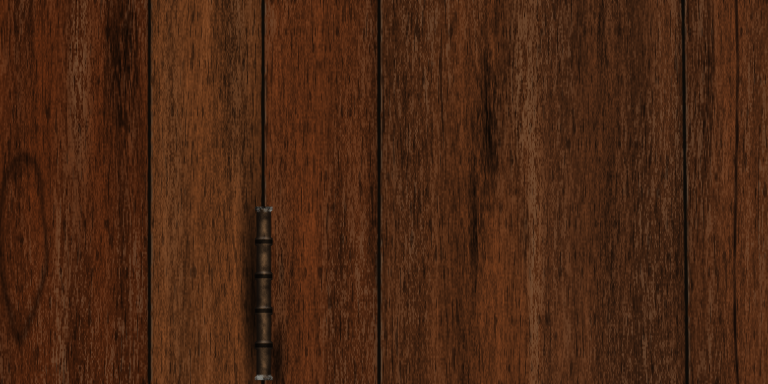
A Shadertoy shader for this texture:

```glsl
// Weathered red-brown door planks with dark vertical seams and a metal barrel hinge.
// Stretched value noise makes the grain; soft ellipses place stains and worn streaks;
// the hinge is a shaded cylinder whose knuckles repeat with fract.

float hash(vec2 p) {
    vec3 q = fract(vec3(p.xyx) * 0.1031);
    q += dot(q, q.yzx + 33.33);
    return fract((q.x + q.y) * q.z);
}

float noise(vec2 p) {
    vec2 i = floor(p), f = fract(p);
    f = f * f * (3.0 - 2.0 * f);
    return mix(mix(hash(i), hash(i + vec2(1, 0)), f.x),
               mix(hash(i + vec2(0, 1)), hash(i + vec2(1, 1)), f.x), f.y);
}

float fbm(vec2 p) {
    float sum = 0.0, amp = 0.5;
    for (int i = 0; i < 4; i++) {
        sum += amp * noise(p);
        p = p * 2.03 + 17.3;
        amp *= 0.5;
    }
    return sum / 0.94;
}

// Soft elliptical spot
float spot(vec2 p, vec2 center, vec2 radius) {
    vec2 q = (p - center) / radius;
    return exp(-dot(q, q));
}

// Antialiased vertical line
float line(float d, float halfWidth, float px) {
    return 1.0 - smoothstep(halfWidth - px, halfWidth + px, abs(d));
}

vec3 wood(vec2 p, float px) {
    // Plank tints, left to right; the fifth starts at a faint joint
    float seams[4] = float[4](0.389, 0.685, 0.987, 1.784);
    vec3 tint = vec3(0.265, 0.120, 0.047);
    tint = mix(tint, vec3(0.325, 0.178, 0.085), step(seams[0], p.x));
    tint = mix(tint, vec3(0.300, 0.148, 0.066), step(seams[1], p.x));
    tint = mix(tint, vec3(0.295, 0.155, 0.074), step(seams[2], p.x));
    tint = mix(tint, vec3(0.272, 0.148, 0.076), smoothstep(1.405, 1.415, p.x));
    tint = mix(tint, vec3(0.285, 0.150, 0.074), step(seams[3], p.x));

    // Grain, from broad bands down to hair-thin fibres and fine specks
    vec2 g = p + vec2(0.012 * (noise(p * vec2(4.0, 2.5)) - 0.5), 0.0);
    float bands = fbm(g * vec2(15.0, 1.0));
    float fibres = fbm(g * vec2(60.0, 2.0) + 40.0);
    float hairs = noise(g * vec2(210.0, 14.0) + 5.0);
    float pores = noise(g * vec2(310.0, 50.0) + 31.0);
    float specks = noise(p * vec2(390.0, 170.0) + 9.0);
    float grain = 0.60 * (bands - 0.5) + 0.38 * (fibres - 0.5) + 0.20 * (hairs - 0.5)
                + 0.34 * (pores - 0.5) + 0.34 * (specks - 0.5);
    vec3 col = tint * max(1.02 + grain, 0.25);

    // Dry greyish flecks, gathered in drifts, and thin dark pores
    float fleck = 0.25 * fibres + 0.25 * hairs + 0.25 * pores + 0.25 * specks;
    float drift = smoothstep(0.30, 0.70, fbm(p * vec2(9.0, 1.5) + 63.0));
    col = mix(col, vec3(0.39, 0.275, 0.19), 0.65 * drift * smoothstep(0.47, 0.72, fleck));
    col *= 1.0 - 0.36 * smoothstep(0.72, 0.92, noise(g * vec2(250.0, 24.0) + 71.0));

    // Worn pale streaks, broken up by the flecks
    float worn = spot(p, vec2(0.205, 0.85), vec2(0.030, 0.33))
               + 0.7 * spot(p, vec2(0.160, 0.30), vec2(0.020, 0.30))
               + 0.5 * spot(p, vec2(0.450, 0.55), vec2(0.035, 0.40))
               + 0.4 * spot(p, vec2(0.620, 0.75), vec2(0.030, 0.30))
               + spot(p, vec2(1.360, 0.78), vec2(0.035, 0.35))
               + spot(p, vec2(1.393, 0.25), vec2(0.018, 0.45))
               + 0.5 * spot(p, vec2(0.725, 0.30), vec2(0.025, 0.25));
    col = mix(col, vec3(0.43, 0.30, 0.20), 0.78 * min(worn, 1.0) * smoothstep(0.33, 0.65, fleck));

    // Dark stains
    float stain = spot(p, vec2(0.325, 0.82), vec2(0.045, 0.24))
                + spot(p, vec2(1.275, 0.70), vec2(0.032, 0.20))
                + 0.8 * spot(p, vec2(1.235, 0.40), vec2(0.022, 0.13))
                + 0.7 * spot(p, vec2(1.370, 0.40), vec2(0.012, 0.10))
                + 0.7 * spot(p, vec2(1.845, 0.65), vec2(0.030, 0.25))
                + 0.5 * spot(p, vec2(0.010, 0.95), vec2(0.080, 0.15));
    col *= 1.0 - 0.75 * min(stain, 1.0) * (1.0 - smoothstep(0.30, 0.80, 0.7 * fibres + 0.3 * pores));

    // Knot outline on the left plank
    vec2 k = (p - vec2(0.058, 0.36)) / vec2(0.062, 0.225);
    float ring = length(k) + 0.25 * (noise(p * vec2(22.0, 9.0)) - 0.5);
    col *= 1.0 - 0.40 * exp(-pow((ring - 1.0) / 0.09, 2.0));
    col *= 1.0 + 0.05 * sin(ring * 20.0) * (1.0 - smoothstep(0.8, 1.1, ring));

    // Seams: soft shade, a pale chipped lip, then the dark gap
    for (int i = 0; i < 4; i++) {
        float slant = i == 3 ? 0.011 * (0.5 - p.y) : 0.0;
        float d = p.x - seams[i] - slant;
        float chips = noise(vec2(p.y * 60.0, float(i) * 7.0));
        col *= 1.0 - 0.28 * exp(-abs(d) / 0.010);
        col = mix(col, vec3(0.40, 0.31, 0.23), 0.75 * chips * line(d - 0.0065, 0.002, px));
        float gap = line(d, 0.0032 + 0.0014 * chips, px);
        col = mix(col, vec3(0.035, 0.030, 0.020), 0.92 * gap);
    }

    // Wavering split in the last plank
    float split = p.x - 1.917 - 0.014 * (noise(vec2(p.y * 6.0, 3.0)) - 0.5);
    float depth = 0.40 + 0.6 * noise(vec2(p.y * 22.0, 8.0));
    return mix(col, vec3(0.07, 0.035, 0.020), depth * line(split, 0.0035, px));
}

void mainImage(out vec4 fragColor, in vec2 fragCoord) {
    float px = 1.0 / iResolution.y;
    vec2 p = fragCoord * px;
    vec3 col = wood(p, px);

    // Grime and shadow around the hinge
    float grime = spot(p, vec2(0.660, 0.22), vec2(0.026, 0.25))
                + 0.9 * spot(p, vec2(0.722, 0.05), vec2(0.016, 0.08));
    col *= 1.0 - 0.75 * min(grime, 1.0);

    // Hinge barrel: five knuckles with raised collars and pale end caps
    float knuckle = fract((p.y - 0.010) / 0.0902);
    float joint = min(knuckle, 1.0 - knuckle);
    float halfWidth = 0.019 + 0.004 * (1.0 - smoothstep(0.08, 0.14, joint));
    float u = (p.x - 0.687) / halfWidth;
    float lit = exp(-pow((u - 0.05) / 0.55, 2.0));
    float rust = fbm(p * vec2(90.0, 60.0));
    vec3 metal = mix(vec3(0.06, 0.042, 0.030), vec3(0.37, 0.27, 0.18), lit * (0.1 + 1.3 * rust));
    metal *= 1.0 - 0.65 * (1.0 - smoothstep(0.03, 0.08, joint));
    metal += 0.13 * lit * smoothstep(0.06, 0.10, knuckle) * (1.0 - smoothstep(0.10, 0.18, knuckle));
    float cap = 1.0 - smoothstep(0.004, 0.011, min(abs(p.y - 0.456), abs(p.y - 0.016)));
    metal = mix(metal, vec3(0.50, 0.49, 0.46), cap * smoothstep(0.2, 0.7, rust));
    float body = line(p.x - 0.687, halfWidth, px) * line(p.y - 0.236, 0.226, px);
    fragColor = vec4(mix(col, metal, body), 1.0);
}
```
